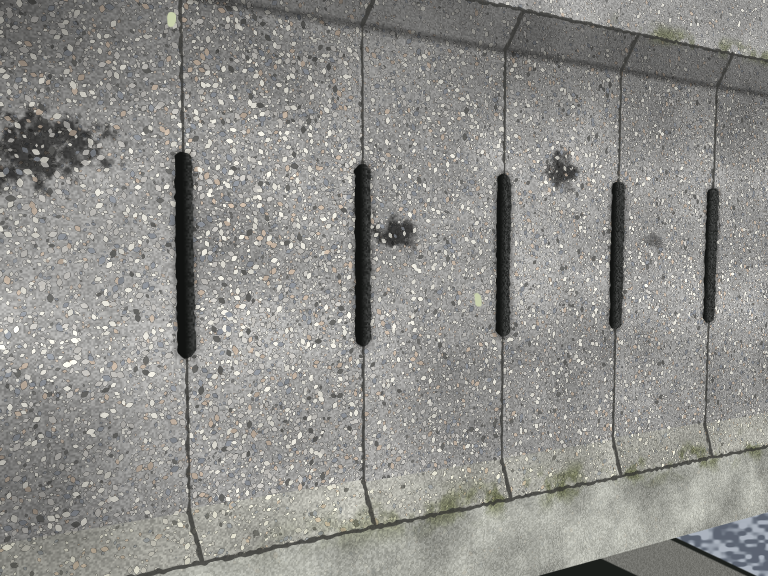
Give the GLSL for this texture, as a WebGL 2 fragment shader.

```glsl
#version 300 es
precision highp float;
// Pebbled concrete deck slabs in perspective, with drain slots, joints and mossy kerbs.
uniform vec2 u_resolution;
out vec4 fragColor;

float hash(vec2 p) { return fract(sin(dot(p, vec2(127.1, 311.7))) * 43758.5453); }

float noise(vec2 p) {
  vec2 i = floor(p), f = fract(p);
  f = f * f * (3.0 - 2.0 * f);
  return mix(mix(hash(i), hash(i + vec2(1, 0)), f.x),
             mix(hash(i + vec2(0, 1)), hash(i + vec2(1, 1)), f.x), f.y);
}

float fbm(vec2 p) {
  float sum = 0.0, amp = 0.5;
  for (int i = 0; i < 4; i++) {
    sum += amp * noise(p);
    p = p * 2.1 + 7.3;
    amp *= 0.5;
  }
  return sum;
}

float line(float d, float halfWidth, float px) {
  return 1.0 - smoothstep(halfWidth - px, halfWidth + px, abs(d));
}

float capsule(vec2 p, float halfLength, float radius) {
  return length(vec2(p.x, max(abs(p.y) - halfLength + radius, 0.0))) - radius;
}

// Soft patch with a ragged outline
float stain(vec2 p, vec2 centre, vec2 size) {
  float d = length((p - centre) / size) + 1.8 * (fbm(p * 60.0) - 0.47);
  return 1.0 - smoothstep(0.3, 1.1, d);
}

vec3 chipColor(float h) {
  vec3 c = mix(vec3(0.92, 0.91, 0.87), vec3(0.77, 0.76, 0.74), step(0.36, h));
  c = mix(c, vec3(0.77, 0.70, 0.63), step(0.66, h));
  c = mix(c, vec3(0.53, 0.55, 0.58), step(0.79, h));
  return mix(c, vec3(0.36, 0.36, 0.35), step(0.93, h));
}

// Angular chips at random turns: colour and coverage
vec4 chips(vec2 p, float density, float px) {
  vec2 cell = floor(p);
  vec4 result = vec4(0);
  for (int j = -1; j <= 1; j++)
    for (int i = -1; i <= 1; i++) {
      vec2 id = cell + vec2(i, j);
      float h = hash(id), a = 6.283 * hash(id + 31.0);
      vec2 d = p - id - 0.15 - 0.7 * vec2(hash(id + 5.0), hash(id + 17.0));
      d = abs(mat2(cos(a), -sin(a), sin(a), cos(a)) * d) * vec2(0.8, 1.3);
      float size = mix(0.2, 0.52, hash(id + 43.0));
      float r = mix(length(d), d.x + d.y * 0.75, 0.45);
      float cover = (1.0 - smoothstep(size - px, size + px, r)) * step(h, density);
      vec3 c = chipColor(hash(id + 71.0)) * (0.92 + 0.16 * hash(id + 83.0));
      result = mix(result, vec4(c, 1), cover);
    }
  return result;
}

void main() {
  vec2 p = gl_FragCoord.xy / u_resolution.y;

  // Perspective: n counts slabs, v runs along each slab, w is the depth scale
  float n = (p.x - 0.321) / (0.3503 - 0.1336 * (p.x - 0.321));
  float w = 1.0 + 0.1336 * n, v = (p.y - 0.557) * w;
  float lean = v * (0.013 * n - 0.017) + (v > 0.0 ? 0.4 : 0.25) * max(abs(v) - 0.45, 0.0);
  float x = p.x - 0.321 - lean / w;
  float row = x / (0.3503 - 0.1336 * x);
  float joint = floor(row + 0.5), slab = floor(row);
  vec2 q = vec2((row - joint) * 0.3503 / w, v);
  vec2 ground = vec2(n * 0.35, v);
  float px = 0.8 * w / u_resolution.y;

  // Zones across the deck
  float topKerb = smoothstep(0.452 - px, 0.452 + px, v);
  float beyond = smoothstep(0.548 - px, 0.548 + px, v);
  float lowKerb = 1.0 - smoothstep(-0.445 - px, -0.445 + px, v + 0.008 * (hash(vec2(slab, 3)) - 0.5));
  float wall = 1.0 - smoothstep(-0.54 - px, -0.54 + px, v);
  float kerb = max(topKerb, lowKerb);

  // Cement with exposed chips, clearest on the slab after the first joint
  float grain = noise(ground * 330.0), cloud = fbm(ground * 6.0 + slab * 3.7);
  float tone = 0.61 + 0.26 * (cloud - 0.47) + 0.2 * (grain - 0.5);
  vec3 color = tone * vec3(1.0, 0.997, 0.985);
  float exposed = (slab == 0.0 ? 1.0 : 0.76) * (1.0 - 0.55 * kerb);
  vec4 fine = chips(ground * 150.0, 0.55 * exposed, 150.0 * px);
  vec4 coarse = chips(ground * 82.0 + 19.0, 0.62 * exposed, 82.0 * px);
  color = mix(color, fine.rgb, 0.75 * fine.a);
  color = mix(color, coarse.rgb, coarse.a * mix(0.7, 0.95, exposed));

  // Broad light: dim left corners, pale streaks along the far slabs
  color *= 1.0 - 0.24 * smoothstep(0.5, 0.0, p.x) * smoothstep(0.5, 0.05, p.y);
  color *= 1.0 - 0.2 * smoothstep(0.3, 0.0, p.x) * smoothstep(0.6, 0.95, p.y);
  color *= 1.0 - 0.18 * smoothstep(0.2, 0.45, v) + 0.08 * smoothstep(0.25, 0.0, abs(v + 0.12));
  color *= 0.85 + 0.3 * fbm(vec2(p.x * 2.0, p.y * 5.0 + p.x) + 11.0);

  // Kerb faces, outer strip and side wall
  color *= 1.0 - 0.16 * topKerb * (1.0 - beyond) + 0.3 * beyond;
  color = mix(color, color * vec3(1.1, 1.1, 1.06), lowKerb);
  vec3 wallColor = vec3(0.63, 0.635, 0.605) * (0.6 + 0.85 * fbm(ground * 12.0)) + 0.16 * (grain - 0.5);
  color = mix(color, wallColor, 0.8 * wall);
  color *= 1.0 - 0.35 * line(v - 0.45, 0.007, 0.008);

  // Damp patches and moss
  float damp = stain(p, vec2(0.05, 0.74), vec2(0.14, 0.07)) + stain(p, vec2(0.977, 0.70), vec2(0.027, 0.04))
             + stain(p, vec2(0.685, 0.597), vec2(0.045, 0.035)) + 0.5 * stain(p, vec2(1.138, 0.582), vec2(0.025, 0.02));
  color *= 1.0 - 0.62 * min(damp, 1.0) * (1.0 - 0.7 * coarse.a);
  float moss = lowKerb * smoothstep(0.065, 0.0, abs(v + 0.53)) * smoothstep(0.3, 1.0, p.x)
             + 0.7 * topKerb * smoothstep(0.04, 0.0, abs(v - 0.56)) * smoothstep(1.0, 1.15, p.x);
  moss *= smoothstep(0.4, 0.68, fbm(ground * 22.0 + 4.0));
  color = mix(color, vec3(0.34, 0.36, 0.22) * (0.7 + 0.6 * grain), 0.8 * moss);

  // Joints, kerb gaps and slots with a rough lit wall on one side
  float rough = noise(ground * 110.0) - 0.5;
  float deck = (1.0 - wall) * (1.0 - beyond);
  float crack = line(q.x + 0.003 * rough, 0.0026 + 0.0015 * kerb + 0.002 * rough, px) * deck;
  float gap = max(line(v + 0.54 + 0.006 * rough, 0.004, px), line(v - 0.548 + 0.006 * rough, 0.004, px));
  color = mix(color, vec3(0.21, 0.21, 0.2), 0.8 * max(crack, gap));
  float slot = capsule(q, 0.179, 0.0155) + 0.004 * rough;
  color *= 1.0 - 0.22 * (1.0 - smoothstep(0.0, 0.012, slot));
  float lit = smoothstep(-0.004, 0.014, q.x + 0.003 * joint) * (0.05 + 0.18 * grain);
  color = mix(color, vec3(0.07, 0.075, 0.07) + lit, 1.0 - smoothstep(-px, px, slot));

  // Fallen leaves
  float leaf = min(capsule(p - vec2(0.83, 0.48), 0.011, 0.007), capsule(p - vec2(0.298, 0.966), 0.012, 0.008));
  color = mix(color, vec3(0.79, 0.82, 0.68), 1.0 - smoothstep(-px, px, leaf + 0.004 * rough));

  // Shade, rippled water and a support beam under the wall
  float side = p.y + 0.475 * p.x;
  vec3 water = mix(vec3(0.36, 0.39, 0.44), vec3(0.67, 0.70, 0.74), smoothstep(0.3, 0.75, noise(p * vec2(90, 150))));
  vec3 under = mix(vec3(0.11, 0.12, 0.11), water, smoothstep(0.622, 0.626, side));
  under = mix(under, vec3(0.45, 0.45, 0.43) + 0.1 * (grain - 0.5), line(side - 0.571, 0.045, px));
  color = mix(color, under, 1.0 - smoothstep(-0.727 - px, -0.727 + px, v));
  fragColor = vec4(clamp(color, 0.0, 1.0), 1);
}
```
